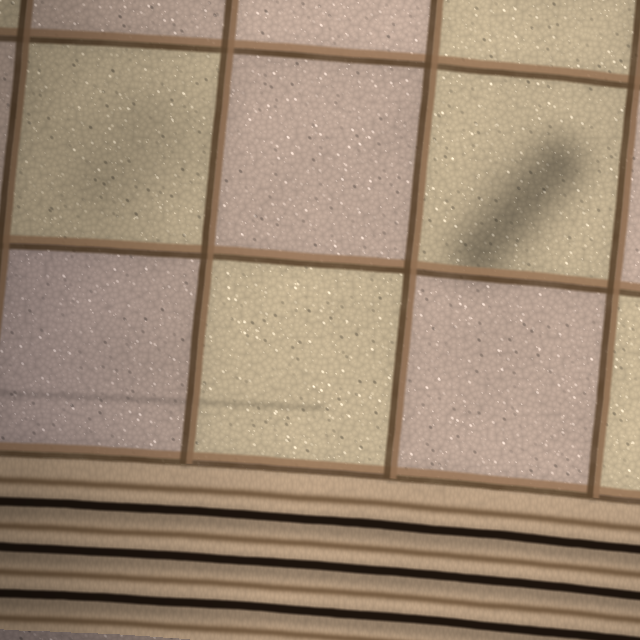
Write a Shadertoy shader that draws this texture.

```glsl
// Leaning rows of speckled stone tiles in brown grout, above a ribbed ledge.
// A sheared, slightly bowed grid gives tile ids and line distances; cellular
// noise makes grains and glints, layered sines make the mottling and wobble.

#define PITCH vec2(0.3205, 0.324)    // tile size
#define CROSSING vec2(0.642, 0.419)  // a grout crossing, measured from the top
#define LEAN 0.10                    // sideways lean of the columns
#define SLOPE 0.086                  // fall of the rows
#define BOW 0.035                    // bend of the rows
#define GROUT 0.0115                 // half width of the grout
#define RIB_PITCH 0.0716             // distance between dark ribs
#define RIB_START 0.405              // depth of the first dark rib
#define SOFT 0.0032                  // edge softness
#define GLINT 0.27                   // strength of bright specks

const vec3 CREAM = vec3(0.76, 0.69, 0.57);
const vec3 ROSE = vec3(0.735, 0.645, 0.585);
const vec3 GROUT_LIGHT = vec3(0.59, 0.455, 0.34);
const vec3 GROUT_DARK = vec3(0.35, 0.265, 0.18);
const vec3 LEDGE = vec3(0.70, 0.60, 0.495);
const vec3 LEDGE_BROWN = vec3(0.39, 0.295, 0.20);
const vec3 RIB_BLACK = vec3(0.11, 0.075, 0.05);

vec2 hash2(vec2 p) {
    return fract(sin(vec2(dot(p, vec2(127.1, 311.7)), dot(p, vec2(269.5, 183.3)))) * 43758.5);
}

// Sum of four turned sine waves, about -1 to 1
float mottle(vec2 p) {
    float sum = 0.0, amp = 0.5;
    for (int i = 0; i < 4; i++) {
        sum += amp * sin(p.x + 1.3 * sin(p.y)) * cos(p.y * 0.9 + float(i));
        p = mat2(1.5, 1.1, -1.1, 1.5) * p + 1.7;
        amp *= 0.6;
    }
    return sum;
}

// Cellular noise: x = nearest point distance, y = scattered oval specks
vec2 cells(vec2 p) {
    vec2 base = floor(p), result = vec2(1.0, 0.0);
    for (int j = -1; j <= 1; j++)
    for (int i = -1; i <= 1; i++) {
        vec2 id = base + vec2(i, j);
        vec2 d = p - id - hash2(id);
        float r = length(d);
        float oval = length(vec2(d.x + d.y, 1.5 * (d.x - d.y))) * 0.75;
        float power = pow(hash2(id + 37.0).x, 4.0);
        result.x = min(result.x, r);
        result.y = max(result.y, power * smoothstep(0.27, 0.05, oval));
    }
    return result;
}

float band(float x, float from, float to) {
    return smoothstep(from - SOFT, from + SOFT, x) - smoothstep(to - SOFT, to + SOFT, x);
}

// Soft streak from a to b
float streak(vec2 p, vec2 a, vec2 b, float width) {
    vec2 ab = b - a;
    float d = length(p - a - ab * clamp(dot(p - a, ab) / dot(ab, ab), 0.0, 1.0));
    return exp(-d * d / (width * width));
}

vec3 stone(vec2 p, vec2 id) {
    // Checkered tints, with one swapped corner
    float swapped = step(id.y, -1.5) * step(-1.5, id.x);
    vec3 col = mix(ROSE, CREAM, mod(id.x + id.y + swapped, 2.0));
    col *= 0.97 + 0.06 * hash2(id + 9.0).x;
    col += vec3(-0.015, -0.01, 0.02) * smoothstep(0.4, 0.0, p.x) * step(-0.5, id.y);
    col *= 1.0 + 0.04 * mottle(p * 13.0 + id * 3.0);
    // Stains and a faint scratch
    col *= 1.0 - 0.34 * streak(p, vec2(0.75, 0.39), vec2(0.87, 0.26), 0.05);
    col *= 1.0 - 0.14 * streak(p, vec2(0.17, 0.27), vec2(0.23, 0.20), 0.08);
    col *= 1.0 - 0.13 * streak(p, vec2(0.0, 0.614), vec2(0.50, 0.637), 0.006);
    // Grain, glints and pits
    col *= 1.05 - 0.13 * cells(p * 125.0).x;
    col += GLINT * (cells(p * 58.0).y + 0.6 * cells(p * 95.0 + 5.0).y);
    return col * (1.0 - 0.28 * cells(p * 50.0 + 21.0).y);
}

vec3 ledge(vec2 p, float depth) {
    float t = (depth - RIB_START) / RIB_PITCH;
    float rib = floor(t + 0.5);
    float x = (t - rib) * RIB_PITCH;
    float present = step(-0.5, rib) * step(rib, 2.5);
    float groove = (fract(t) - 0.54) * RIB_PITCH;
    vec3 col = LEDGE * (1.0 + 0.03 * mottle(p * vec2(20.0, 60.0)));
    col *= 1.05 - 0.09 * cells(p * vec2(180.0, 90.0)).x;
    col *= 1.0 - 0.22 * present * smoothstep(0.028, 0.006, abs(x - 0.008));
    col = mix(col, LEDGE_BROWN, 0.8 * exp(-groove * groove / 0.00004));
    return mix(col, RIB_BLACK, present * band(x, -0.0065, 0.0065));
}

void mainImage(out vec4 fragColor, in vec2 fragCoord) {
    vec2 p = fragCoord / iResolution.xy;
    p.y = 1.0 - p.y;
    vec2 q = p - CROSSING;
    vec2 grid = vec2(q.x + LEAN * q.y, q.y - SLOPE * q.x - BOW * q.x * q.x);
    grid += 0.0012 * vec2(mottle(p.yx * 25.0), mottle(p * 25.0 + 4.0));

    vec2 id = floor(grid / PITCH);
    vec2 line = (fract(grid / PITCH + 0.5) - 0.5) * PITCH;  // signed line distances
    float below = smoothstep(-SOFT, SOFT, grid.y - PITCH.y - 0.5 * GROUT);
    vec3 col = below < 1.0 ? stone(p, id) : ledge(p, grid.y);
    if (grid.y > 0.605) col = stone(p, vec2(0.0)) * 0.8;

    // Grout: soft shade, then a lit and a dark side on each line
    float wear = 0.88 + 0.12 * mottle(p * 40.0);
    float tiled = 1.0 - smoothstep(0.0, 0.006, grid.y - PITCH.y - GROUT);
    float upright = 1.0 - smoothstep(0.0, 0.003, grid.y - PITCH.y - 0.5 * GROUT);
    col *= 1.0 - 0.15 * tiled * exp(-min(abs(line.x), abs(line.y)) / 0.013);
    col = mix(col, GROUT_LIGHT, 0.85 * tiled * band(line.y, -GROUT, 0.002));
    col = mix(col, GROUT_DARK, wear * tiled * band(line.y, 0.001, 0.9 * GROUT));
    col = mix(col, GROUT_DARK, wear * upright * band(line.x, -0.9 * GROUT, 0.001));
    col = mix(col, GROUT_LIGHT * 0.93, 0.9 * upright * band(line.x, 0.0, 0.85 * GROUT));

    // Light falls off toward the left and the far corners
    float light = mix(0.77, 1.03, smoothstep(-0.05, 0.5, p.x));
    light *= 1.0 - 0.12 * smoothstep(0.45, 0.8, length(p - vec2(0.55, 0.5)));
    fragColor = vec4(clamp(col * light, 0.0, 1.0), 1.0);
}
```
